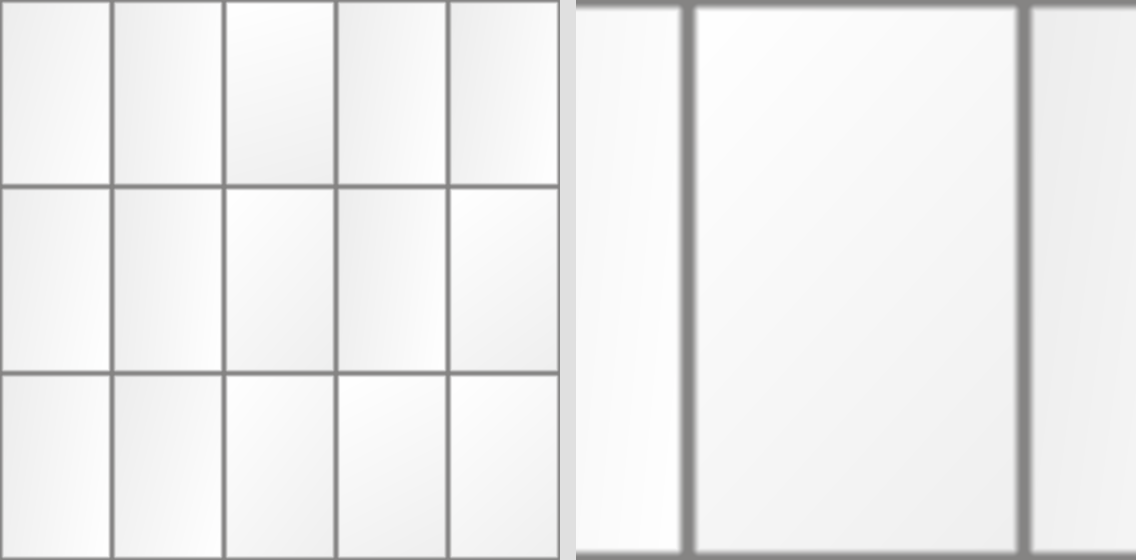
Left, the full canvas; right, a detail of the centre.
This pattern is drawn by a WebGL 2 fragment shader. Its source:

```glsl
#version 300 es
precision highp float;
// Glossy white wall tiles, five across and three down, with soft grey grout.

uniform vec2 u_resolution;
out vec4 fragColor;

float hash(vec2 p) {
    return fract(sin(dot(p, vec2(127.1, 311.7))) * 43758.5453);
}

// Depth inside a rounded rectangle: zero on its border, positive within.
float roundedDepth(vec2 p, vec2 halfSize, float radius) {
    vec2 q = abs(p) - halfSize + radius;
    return radius - length(max(q, 0.0)) - min(max(q.x, q.y), 0.0);
}

// Linear sheen across one tile, running from its left or upper left side.
float sheen(vec2 p, vec2 halfSize, vec2 cell) {
    // One bit per tile selects a bright or a shaded upper left corner.
    int index = int(cell.y) * 5 + int(cell.x);
    bool brightFirst = ((4764 >> index) & 1) == 1;

    float random = hash(cell + 3.0);
    float tilt = radians(brightFirst ? mix(25.0, 80.0, random) : mix(5.0, 25.0, random));
    vec2 direction = vec2(cos(tilt), -sin(tilt));
    float t = 0.5 + 0.5 * dot(p, direction) / dot(halfSize, abs(direction));
    return brightFirst ? mix(1.0, 0.935, t) : mix(0.925, 1.0, t);
}

void main() {
    vec2 uv = gl_FragCoord.xy / u_resolution;
    vec2 repeats = vec2(5.0, 3.0);
    vec2 cell = mod(floor(uv * repeats), repeats);
    vec2 halfSize = 0.5 / repeats;
    vec2 p = (fract(uv * repeats) - 0.5) / repeats;

    // Grout is centred on the cell borders and blends softly into the glaze.
    float depth = roundedDepth(p, halfSize, 0.007);
    float pixel = 0.5 / min(u_resolution.x, u_resolution.y);
    float glaze = smoothstep(0.0015 - pixel, 0.0075 + pixel, depth);

    vec3 groutColor = vec3(0.52, 0.517, 0.515);
    vec3 tileColor = vec3(sheen(p, halfSize, cell));
    fragColor = vec4(mix(groutColor, tileColor, glaze), 1.0);
}
```
